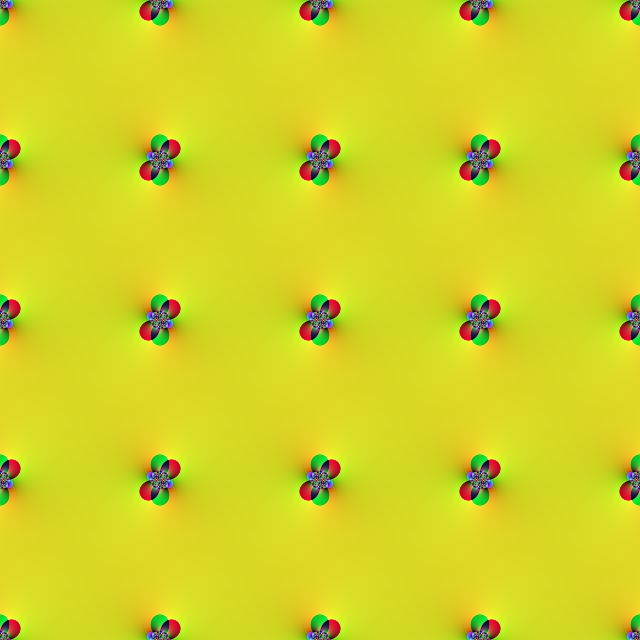
Reproduce this pattern procedurally as a Shadertoy shader.

```glsl
// A square lattice of small four-lobed flowers on a yellow ground.
// A doubly periodic complex field with a 1/z^2 pole per cell drives the
// channels; each wraps past 1, cutting lobes and a speckled core.

#define CELLS 4.0                      // repeats across and down
#define GROUND vec3(0.85, 0.85, 0.14)  // colour far from the poles
#define STRENGTH 0.00366               // sets lobe size, in cell units
#define BLUE_SHARE 0.22                // strength of the blue channel
#define MAX_SOFTNESS 0.25              // keeps contrast in the core

const float PI = 3.14159265;

vec2 complexSin(vec2 z) {
    return vec2(sin(z.x) * cosh(z.y), cos(z.x) * sinh(z.y));
}

vec2 inverseSquare(vec2 z) {
    float d = max(dot(z, z), 1e-8);
    return vec2(z.x * z.x - z.y * z.y, -2.0 * z.x * z.y) / (d * d);
}

// Sum of 1/z^2 over the unit lattice: each sine term is a whole row.
vec2 latticePoles(vec2 z) {
    vec2 sum = vec2(-PI, 0.0);
    for (int row = -1; row <= 1; row++) {
        vec2 p = z + vec2(0.0, float(row));
        sum += PI * PI * inverseSquare(complexSin(PI * p));
    }
    return sum;
}

// Sawtooth wrap with a softened drop from 1 to 0.
vec3 softWrap(vec3 value, vec3 softness) {
    vec3 f = fract(value);
    return f - smoothstep(1.0 - softness, vec3(1.0), f);
}

void mainImage(out vec4 fragColor, in vec2 fragCoord) {
    // Cell coordinates with a pole at the middle of each cell
    vec2 uv = fragCoord / iResolution.xy;
    vec2 z = fract(uv * CELLS + 0.5) - 0.5;

    // Red and green follow the real and imaginary parts, blue their sum
    vec2 field = -STRENGTH * latticePoles(z);
    vec3 value = GROUND + vec3(field, BLUE_SHARE * (field.x + field.y));

    // Edge softness from the steepness of the pole
    float pixel = CELLS / iResolution.y;
    float r = max(length(z), 1e-3);
    float slope = 2.0 * STRENGTH / (r * r * r);
    vec3 softness = slope * pixel * vec3(1.0, 1.0, 1.41 * BLUE_SHARE);
    softness = clamp(softness, 1e-4, MAX_SOFTNESS);

    fragColor = vec4(softWrap(value, softness), 1.0);
}
```
